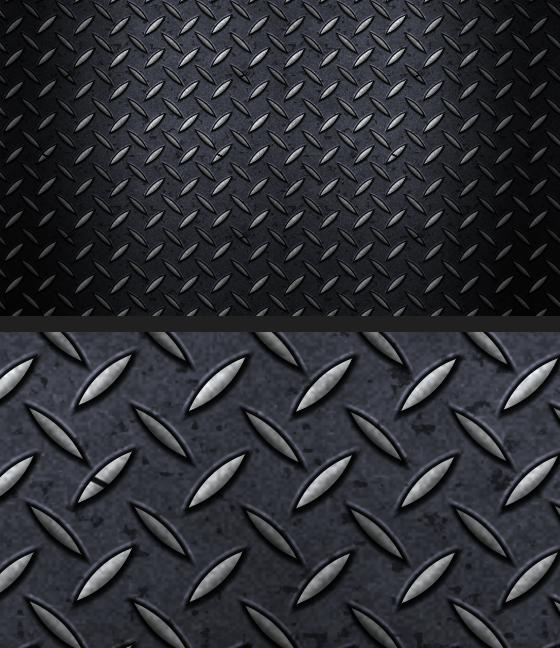
Top: the whole. Bottom: its middle third, enlarged.
Reproduce this texture procedurally as a WebGL 2 fragment shader.

```glsl
#version 300 es
precision highp float;
// Dark steel tread plate: slanted lens-shaped lugs on gritty metal under a soft overhead light.

uniform vec2 u_resolution;
out vec4 fragColor;

// Lengths are fractions of the canvas height
const vec2 PITCH = vec2(0.1106, 0.1023);
const float LUGS_PER_TILE = 5.0;
const vec3 STEEL = vec3(0.222, 0.232, 0.268);
const vec3 LUG_TINT = vec3(0.985, 1.0, 1.01);

float hash(vec2 p) {
    vec3 q = fract(p.xyx * 0.1031);
    q += dot(q, q.yzx + 33.33);
    return fract((q.x + q.y) * q.z);
}

// Value noise that wraps after a whole number of cells
float noise(vec2 p, float period) {
    vec2 i = floor(p);
    vec2 f = fract(p);
    f = f * f * (3.0 - 2.0 * f);
    vec2 a = mod(i, period);
    vec2 b = mod(i + 1.0, period);
    return mix(mix(hash(a), hash(vec2(b.x, a.y)), f.x),
               mix(hash(vec2(a.x, b.y)), hash(b), f.x), f.y);
}

float fbm(vec2 uv, float period) {
    float sum = 0.0;
    float weight = 0.5;
    for (int i = 0; i < 4; i++) {
        sum += weight * noise(uv * period, period);
        period *= 2.0;
        weight *= 0.5;
    }
    return sum / 0.9375;
}

// Lens made of two arcs; size holds half length and half width
float lens(vec2 p, vec2 size) {
    float radius = dot(size, size) / (2.0 * size.y);
    return length(vec2(p.x, abs(p.y) + radius - size.y)) - radius;
}

// Light pool: dark flanks, bright upper middle, fading downwards
float lightPool(vec2 s) {
    float flank = abs(s.x - 0.495) + 0.025 * (1.0 - s.y);
    float across = 1.0 - smoothstep(0.23, 0.47, flank);
    float down = mix(0.38, 1.0, smoothstep(-0.05, 0.68, s.y));
    float bands = 1.0 + 0.07 * cos((s.x - 0.33) * 19.0);
    return mix(0.21, 1.0, across) * down * bands;
}

// Gritty sheet with small dark pits and pale scuffs
vec3 steelSheet(vec2 uv, float grain, float grit) {
    float pits = smoothstep(0.64, 0.8, fbm(uv + 0.37, 42.0));
    float scuffs = smoothstep(0.8, 0.98, noise(uv * 90.0 + 0.5, 90.0)) * grain;
    float tone = mix(0.8, 1.16, grain) + 0.38 * (grit - 0.5);
    return STEEL * (tone * (1.0 - 0.5 * pits) + 0.4 * scuffs);
}

// One lattice of lugs; slant is +1 or -1, tones are the lower and upper face greys
vec3 addLugs(vec3 base, vec2 p, vec2 origin, float slant, vec2 size,
             vec2 tones, vec2 wornId, float light, float grain) {
    float pixel = 1.0 / u_resolution.y;
    vec2 cell = (p - origin) / PITCH;
    vec2 id = floor(cell + 0.5);
    vec2 q = (cell - id) * PITCH;
    id = mod(id, LUGS_PER_TILE);

    // One column of each tile drifts sideways; sizes vary slightly
    float column = id.x - 2.75 - 0.25 * slant;
    q += vec2(0.009, -0.005) * exp(-1.4 * column * column);
    vec2 seed = id + 17.0 * (slant + 2.0);
    float chance = hash(seed + 3.7);
    q -= 0.002 * (vec2(hash(seed), hash(seed + 9.1)) - 0.5);
    size *= mix(0.95, 1.04, chance);

    vec2 axis = normalize(vec2(slant, 0.95));
    vec2 side = slant * vec2(-axis.y, axis.x);
    vec2 local = vec2(dot(q, axis), dot(q, side));
    vec2 shifted = q + vec2(-0.001, 0.003);
    float d = lens(local, size);
    float shadowD = lens(vec2(dot(shifted, axis), dot(shifted, side)), size);

    // Raised lip, shadow and dark rim
    float lipOffset = (d - 0.0058) / 0.0016;
    float lip = exp(-lipOffset * lipOffset) * smoothstep(0.0, size.y, local.y);
    float shadow = 1.0 - smoothstep(0.001, 0.0075, shadowD);
    float rim = 1.0 - smoothstep(0.002, 0.004, d);
    vec3 color = base * (1.0 + 0.75 * lip);
    color *= (1.0 - 0.8 * shadow) * (1.0 - 0.65 * rim);

    // Rounded face, brighter on its upper side
    float slope = smoothstep(-0.9, 0.6, local.y / size.y);
    float face = mix(tones.x, tones.y, slope) * mix(0.9, 1.1, chance);
    face *= mix(0.65, 1.35, grain) * (0.28 + 0.72 * light);

    // Chipped notch on the worn lug
    float worn = 1.0 - step(0.5, distance(id, wornId));
    float notch = abs(local.x + 0.2 * size.x + 0.35 * local.y);
    face *= 1.0 - 0.9 * worn * (1.0 - smoothstep(0.002, 0.0045, notch));

    float cover = 1.0 - smoothstep(-0.6 * pixel, 0.6 * pixel, d);
    return mix(color, LUG_TINT * face, cover);
}

void main() {
    vec2 p = gl_FragCoord.xy / u_resolution.y;
    vec2 uv = p / (PITCH * LUGS_PER_TILE);
    float light = lightPool(gl_FragCoord.xy / u_resolution);
    float grain = fbm(uv, 10.0);
    float grit = noise(uv * 140.0, 140.0);
    float wear = mix(grain, grit, 0.4);
    vec3 color = steelSheet(uv, grain, grit) * light;
    color = addLugs(color, p, vec2(0.932, 0.509), 1.0, vec2(0.0395, 0.0082), vec2(0.36, 0.77), vec2(3, 0), light, wear);
    color = addLugs(color, p, vec2(0.988, 0.556), -1.0, vec2(0.038, 0.0068), vec2(0.19, 0.5), vec2(3, 2), light, wear);
    fragColor = vec4(color, 1.0);
}
```
